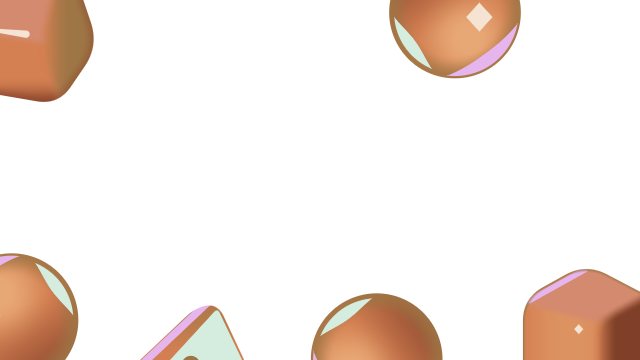
Give the GLSL for this background, as a WebGL 2 fragment shader.

```glsl
#version 300 es
precision highp float;

uniform vec2 u_resolution;
out vec4 outColor;

#define VIEW_HEIGHT 4.32
#define ROUNDING 0.24
#define PEACH vec3(0.91, 0.66, 0.46)
#define ORANGE vec3(0.83, 0.50, 0.32)
#define ROSE vec3(0.83, 0.54, 0.43)
#define OLIVE vec3(0.62, 0.46, 0.27)
#define BROWN vec3(0.54, 0.27, 0.17)
#define LILAC vec3(0.90, 0.71, 0.93)
#define MINT vec3(0.83, 0.93, 0.87)
#define GLINT vec3(0.96, 0.89, 0.83)

const float PI = 3.14159;

// Antialiased coverage of a signed distance
float fill(float d) {
    return clamp(0.5 - d * u_resolution.y / VIEW_HEIGHT, 0.0, 1.0);
}

// Signed distance to the line a-b, positive on its right
float edge(vec2 p, vec2 a, vec2 b) {
    vec2 e = normalize(b - a);
    return (p.x - a.x) * e.y - (p.y - a.y) * e.x;
}

// Smooth maximum, used to round polygon corners
float smax(float a, float b, float k) {
    float h = max(k - abs(a - b), 0.0) / k;
    return max(a, b) + h * h * k * 0.25;
}

float segment(vec2 p, vec2 a, vec2 b) {
    vec2 e = b - a;
    return length(p - a - e * clamp(dot(p - a, e) / dot(e, e), 0.0, 1.0));
}

float diamond(vec2 p, vec2 size) {
    p = abs(p) / size;
    return (p.x + p.y - 1.0) * min(size.x, size.y) * 0.7;
}

// Reflection hugging the rim of a unit disc, tapering at both ends
float crescent(vec2 q, float angle, float span, float outer, float thick) {
    float t = mod(atan(q.y, q.x) - angle + PI, 2.0 * PI) - PI;
    t /= span;
    float r = length(q);
    return max(r - outer, outer - thick * (1.0 - t * t) - r);
}

// Glossy ball, with its lighting turned by a given angle
vec3 ball(vec3 col, vec2 p, vec2 center, float radius, float turn) {
    float c = cos(turn), s = sin(turn);
    vec2 q = mat2(c, -s, s, c) * (p - center) / radius;
    float r = length(q);
    float shade = smoothstep(-0.15, 1.05, dot(q, vec2(-0.55, 0.83)));
    vec3 body = mix(PEACH, ORANGE, smoothstep(0.1, 0.9, length(q - vec2(0.2, -0.4))));
    body = mix(body, BROWN, shade * 0.8);
    body = mix(body, OLIVE, smoothstep(0.65, 1.0, r) * 0.85);
    body = mix(body, LILAC, fill(crescent(q, 5.35, 0.76, 0.965, 0.19) * radius));
    body = mix(body, MINT, fill(crescent(q, 3.77, 0.55, 0.925, 0.18) * radius));
    body = mix(body, GLINT, fill(diamond(q - vec2(0.37, -0.07), vec2(0.2, 0.22)) * radius));
    return mix(col, body, fill((r - 1.0) * radius));
}

// Soft masks of the top (x) and side (y) faces around a near corner
vec2 faces(vec2 p, vec2 corner, vec2 left, vec2 up, vec2 down) {
    float top = edge(p, corner, left);
    float side = smax(-edge(p, down, corner), -edge(p, corner, up), 0.12);
    return vec2(smoothstep(-0.05, 0.06, top), smoothstep(0.07, -0.09, side));
}

vec3 upperCube(vec3 col, vec2 p) {
    vec2 low = vec2(0.70, 3.06), right = vec2(1.185, 3.77);
    float d = smax(edge(p, vec2(0.0, 3.18), low), edge(p, low, right), ROUNDING);
    d = smax(d, edge(p, right, vec2(1.0, 4.32)), ROUNDING);
    vec2 f = faces(p, vec2(0.48, 3.80), vec2(0.0, 3.88), vec2(0.61, 4.32), low);
    vec3 body = mix(BROWN, ORANGE, smoothstep(3.0, 3.4, p.y));
    body = mix(body, ROSE, f.x);
    vec3 side = mix(ORANGE, OLIVE, smoothstep(0.45, 0.85, p.x));
    body = mix(body, side, f.y);
    body = mix(body, BROWN, smoothstep(-0.12, 0.02, d) * 0.45);
    float shine = segment(p, vec2(-0.1, 3.96), vec2(0.31, 3.91)) - 0.025 - 0.06 * max(p.x, 0.0);
    body = mix(body, GLINT, fill(shine));
    return mix(col, body, fill(d));
}

vec3 lowerCube(vec3 col, vec2 p) {
    vec2 apex = vec2(7.03, 1.16), left = vec2(6.275, 0.74);
    float rim = edge(p, apex, left);
    float back = edge(p, vec2(7.68, 0.82), apex);
    float d = smax(smax(back, rim, ROUNDING), left.x - p.x, ROUNDING);
    vec2 f = faces(p, vec2(7.15, 0.45), vec2(6.28, 0.67), vec2(7.70, 0.75), vec2(7.15, -0.1));
    vec3 body = mix(ORANGE, PEACH, smoothstep(0.7, 0.1, abs(p.x - 6.85)) * 0.45);
    body = mix(body, ROSE, f.x);
    body = mix(body, mix(ORANGE, BROWN * 0.92, smoothstep(7.1, 7.42, p.x)), f.y);
    float band = max(abs(rim + 0.06) - 0.035, p.x - 7.05);
    body = mix(body, LILAC, fill(max(band, 0.68 - p.y)));
    body = mix(body, OLIVE, smoothstep(-0.04, 0.0, d) * 0.8);
    body = mix(body, GLINT, fill(diamond(p - vec2(6.945, 0.37), vec2(0.055, 0.06))));
    return mix(col, body, fill(d));
}

vec3 prism(vec3 col, vec2 p) {
    float slope = edge(p, vec2(2.38, 0.66), vec2(1.68, 0.0));
    float d = smax(slope, edge(p, vec2(2.93, 0.0), vec2(2.64, 0.62)), 0.1);
    d = smax(d, p.y - 0.665, 0.14);
    float face = smax(edge(p, vec2(2.60, 0.61), vec2(2.04, 0.0)),
                      edge(p, vec2(2.905, 0.0), vec2(2.62, 0.6)), 0.06);
    vec3 body = mix(ORANGE, OLIVE, smoothstep(0.0, 0.6, p.y) * 0.6);
    body = mix(body, LILAC, fill(abs(slope + 0.055) - 0.045));
    body = mix(body, MINT, fill(face));
    body = mix(body, OLIVE, fill(length(p - vec2(2.29, -0.06)) - 0.11));
    return mix(col, body, fill(d));
}

void main() {
    vec2 p = gl_FragCoord.xy / u_resolution.y * VIEW_HEIGHT;
    vec3 col = vec3(1.0);
    col = upperCube(col, p);
    col = lowerCube(col, p);
    col = prism(col, p);
    col = ball(col, p, vec2(5.46, 4.17), 0.79, 0.0);
    col = ball(col, p, vec2(0.14, 0.48), 0.80, PI);
    col = ball(col, p, vec2(4.52, 0.01), 0.79, -0.5 * PI);
    outColor = vec4(col, 1.0);
}
```
